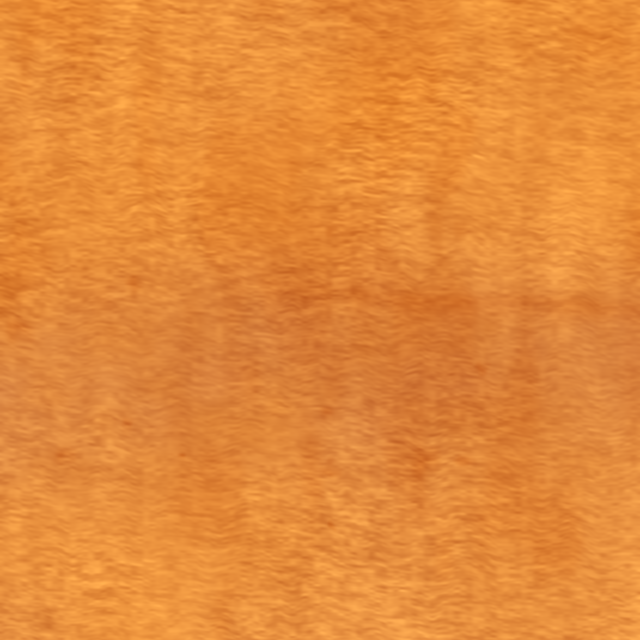
A Shadertoy shader for this texture:

```glsl
const vec3 HONEY = vec3(0.910, 0.556, 0.222);      // average wood
const vec3 TONE_RANGE = vec3(0.100, 0.120, 0.075);  // dark to light fibre
const vec3 SMOKE_SHIFT = vec3(-0.035, -0.016, 0.040);
const vec3 AMBER_SHIFT = vec3(-0.012, -0.045, -0.050);
const vec2 FIBRE_CELLS = vec2(52.0, 165.0);
const vec2 HAIR_CELLS = vec2(105.0, 250.0);
const vec2 STRAND_CELLS = vec2(20.0, 80.0);
const vec2 CURL_CELLS = vec2(17.0, 3.0);
const float FIBRE_CONTRAST = 0.42;
const float HAIR_CONTRAST = 0.36;
const float STRAND_CONTRAST = 0.13;
const float CURL_CONTRAST = 0.20;
const float CLOUD_CONTRAST = 0.27;
const float FIBRE_SLOPE = 0.06;
const float SPOT_CELLS = 13.0;
const float SPOT_SHARE = 0.16;

float hash(vec2 p) {
    return fract(sin(dot(p, vec2(127.1, 311.7))) * 43758.5453);
}

// Smooth value noise from -1 to 1
float noise(vec2 p) {
    vec2 cell = floor(p);
    vec2 f = fract(p);
    f = f * f * (3.0 - 2.0 * f);
    float low = mix(hash(cell), hash(cell + vec2(1, 0)), f.x);
    float high = mix(hash(cell + vec2(0, 1)), hash(cell + vec2(1, 1)), f.x);
    return 2.0 * mix(low, high, f.y) - 1.0;
}

float fbm(vec2 p) {
    float sum = 0.0;
    float weight = 0.55;
    for (int i = 0; i < 4; i++) {
        sum += weight * noise(p);
        p = mat2(0.8, 0.6, -0.6, 0.8) * p * 2.03 + 17.3;
        weight *= 0.5;
    }
    return sum;
}

// Short, wavy fibres that lean slightly downhill
float fibres(vec2 uv) {
    uv.y += FIBRE_SLOPE * uv.x + 0.005 * noise(uv * vec2(18.0, 7.0));
    uv.y += 0.0025 * noise(uv * vec2(46.0, 22.0) + 5.0);
    float fine = noise(uv * FIBRE_CELLS) + 0.5 * noise(uv * FIBRE_CELLS * vec2(0.8, 1.25) + 31.0);
    float hair = noise(uv * HAIR_CELLS + 87.0);
    float strand = noise(uv * STRAND_CELLS + 71.0);
    float patchiness = 0.95 + 0.3 * noise(uv * vec2(7.0, 9.0) + 43.0);
    return patchiness * (FIBRE_CONTRAST * fine + HAIR_CONTRAST * hair + STRAND_CONTRAST * strand);
}

// Soft upright bands of curly figure
float curl(vec2 uv) {
    uv.x += 0.015 * noise(uv * vec2(3.0, 6.0) + 9.0);
    float bands = noise(uv * CURL_CELLS + 23.0);
    float ripples = noise(uv * CURL_CELLS * vec2(1.8, 2.6) + 57.0);
    return bands + 0.6 * ripples;
}

// Sparse, soft-edged dark flecks
float spots(vec2 uv) {
    vec2 p = uv * SPOT_CELLS + 0.1 * vec2(noise(uv * 60.0), noise(uv * 60.0 + 13.0));
    vec2 home = floor(p);
    float cover = 0.0;
    for (int y = -1; y <= 1; y++) {
        for (int x = -1; x <= 1; x++) {
            vec2 cell = home + vec2(x, y);
            vec2 centre = cell + 0.2 + 0.6 * vec2(hash(cell + 3.0), hash(cell + 8.0));
            float radius = mix(0.1, 0.3, hash(cell + 19.0));
            float present = step(hash(cell + 29.0), SPOT_SHARE);
            float d = length(p - centre);
            cover = max(cover, present * (1.0 - smoothstep(0.0, 1.4 * radius, d)));
        }
    }
    return cover;
}

void mainImage(out vec4 fragColor, in vec2 fragCoord) {
    vec2 uv = fragCoord / iResolution.xy;

    // Broad clouds and the smoky belt across the middle
    float cloud = fbm(uv * vec2(3.5, 5.0) + 2.0);
    float mottle = fbm(uv * vec2(12.0, 15.0) + 61.0);
    float haze = noise(uv * vec2(5.0, 6.0) + 37.0);
    float beltOffset = (uv.y - 0.44 - 0.05 * noise(uv * vec2(2.5, 1.0))) / 0.18;
    float belt = exp(-beltOffset * beltOffset);

    // Thin dark seam that fades out to the left
    float seamY = 0.54 + 0.012 * noise(vec2(uv.x * 6.0, 4.0)) + 0.05 * (0.7 - uv.x);
    float seamOffset = (uv.y - seamY) / (uv.y > seamY ? 0.012 : 0.024);
    float seam = exp(-seamOffset * seamOffset) * smoothstep(0.25, 0.8, uv.x);

    // Lightness along the wood's own colour range
    float figure = curl(uv);
    float tone = fibres(uv) * (1.0 - 0.3 * belt);
    tone += CURL_CONTRAST * figure + CLOUD_CONTRAST * (cloud + 0.75 * mottle);
    tone += 0.15 - 0.36 * belt - 0.25 * seam;

    // Stains and flecks
    float flecks = spots(uv) * smoothstep(0.72, 0.5, uv.y);
    float amber = smoothstep(0.1, 0.75, -cloud - 0.5 * figure + 0.3 * mottle);
    float smoke = belt * (0.8 + 0.4 * mottle) + 0.3 * smoothstep(0.6, 0.1, uv.y) + 0.22 * haze;

    vec3 color = HONEY + TONE_RANGE * tone;
    color += SMOKE_SHIFT * smoke;
    color += AMBER_SHIFT * (0.45 * amber + 0.5 * seam + 0.7 * flecks);
    color -= TONE_RANGE * 0.25 * flecks;
    fragColor = vec4(clamp(color, 0.0, 1.0), 1.0);
}
```
